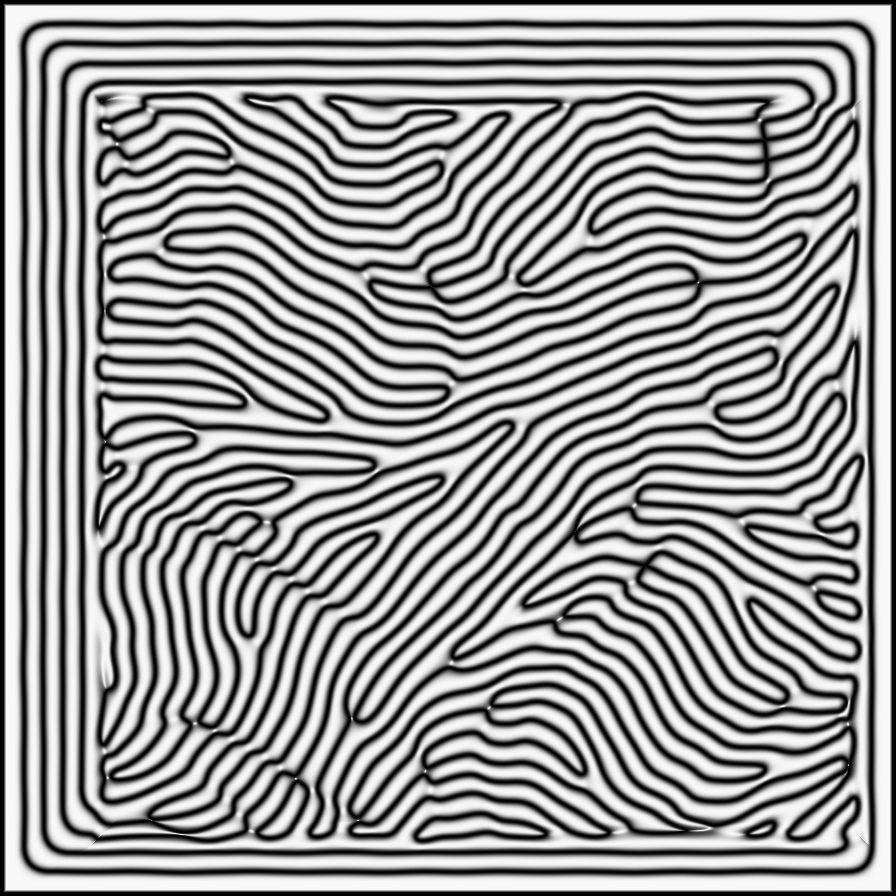
Write a WebGL 2 fragment shader that draws this pattern.

```glsl
#version 300 es
precision highp float;
// A labyrinth of soft black lines on white paper inside a thin frame.
// Plane waves, blended by a noise-driven direction, form a field whose zero
// contours are the lines; near the edges a wave of edge distance takes over.

#define SPACING 0.0216     // distance between neighbouring lines
#define LINE_WIDTH 0.43    // line softness, in half spacings
#define DIRECTIONS 7       // plane waves over half a turn
#define FOCUS 7.0          // how strongly one direction dominates
#define TURN_SCALE 2.6     // frequency of direction changes
#define TURN_AMOUNT 3.0    // strength of direction changes, radians
#define WIGGLE_SCALE 14.0
#define WIGGLE_AMOUNT 0.006
#define MARGIN 0.027       // frame to first line
#define FRAME 0.0055

uniform vec2 u_resolution;
out vec4 fragColor;

const float PI = 3.14159265;
const float WAVE_NUMBER = PI / SPACING;
const float MAIN_ANGLE = 2.0;
const vec3 INK = vec3(0.005);
const vec3 PAPER = vec3(0.975);

// Unit gradient at a lattice point
vec2 latticeGradient(ivec2 cell) {
    uint h = uint(cell.x + 512) * 1597334677u ^ uint(cell.y + 512) * 3812015801u;
    h = (h ^ (h >> 15)) * 2246822519u;
    h = (h ^ (h >> 13)) * 3266489917u;
    float angle = float((h ^ (h >> 16)) & 65535u) * (2.0 * PI / 65536.0);
    return vec2(cos(angle), sin(angle));
}

// Gradient noise, roughly -0.7 to 0.7
float gradientNoise(vec2 p) {
    ivec2 cell = ivec2(floor(p));
    vec2 f = fract(p);
    vec2 u = f * f * f * (f * (f * 6.0 - 15.0) + 10.0);
    float a = dot(latticeGradient(cell), f);
    float b = dot(latticeGradient(cell + ivec2(1, 0)), f - vec2(1.0, 0.0));
    float c = dot(latticeGradient(cell + ivec2(0, 1)), f - vec2(0.0, 1.0));
    float d = dot(latticeGradient(cell + ivec2(1, 1)), f - vec2(1.0));
    return mix(mix(a, b, u.x), mix(c, d, u.x), u.y);
}

float smoothMin(float a, float b, float radius) {
    float h = max(radius - abs(a - b), 0.0) / radius;
    return min(a, b) - h * h * radius * 0.25;
}

// Distance to the canvas edge, with rounded corners
float edgeDistance(vec2 p) {
    vec2 side = min(p, 1.0 - p);
    return smoothMin(side.x, side.y, 0.03);
}

// Blend of plane waves around the local direction
float labyrinthWave(vec2 p) {
    float angle = MAIN_ANGLE + TURN_AMOUNT * gradientNoise(p * TURN_SCALE + 3.7);
    float sum = 0.0;
    for (int i = 0; i < DIRECTIONS; i++) {
        float theta = PI * (float(i) + 0.3) / float(DIRECTIONS);
        float weight = exp(FOCUS * (cos(2.0 * (angle - theta)) - 1.0));
        float along = dot(p, vec2(cos(theta), sin(theta)));
        sum += weight * cos(WAVE_NUMBER * along + 2.4 * float(i));
    }
    return sum;
}

// Share of the edge-parallel lines: deep at left and top, shallow elsewhere
float borderShare(vec2 p) {
    vec2 low = p - vec2(0.115, 0.07);
    vec2 high = 1.0 - p - vec2(0.043, 0.115);
    float depth = min(min(low.x, low.y), min(high.x, high.y));
    depth += 0.03 * gradientNoise(p * 6.0 + 11.3);
    return 1.0 - smoothstep(-0.015, 0.015, depth);
}

// Signed field; its zero contours are the drawn lines
float lineField(vec2 p) {
    vec2 wiggle = WIGGLE_AMOUNT * vec2(gradientNoise(p * WIGGLE_SCALE),
                                       gradientNoise(p * WIGGLE_SCALE + 41.6));
    float border = sin(WAVE_NUMBER * (edgeDistance(p + 0.35 * wiggle) - MARGIN));
    return mix(labyrinthWave(p + wiggle), border, borderShare(p));
}

void main() {
    vec2 p = gl_FragCoord.xy / u_resolution;

    // Distance to the nearest line from the field and its slope
    vec2 e = vec2(0.0006, 0.0);
    float field = lineField(p);
    vec2 slope = vec2(lineField(p + e.xy) - field, lineField(p + e.yx) - field) / e.x;
    float steepness = max(length(slope), 0.0001);
    float halfSpacings = atan(WAVE_NUMBER * abs(field) / steepness) * 2.0 / PI;

    // Soft line profile, kept clear of the outer margin
    float ink = exp(-pow(halfSpacings / LINE_WIDTH, 2.1));
    ink *= step(MARGIN - 0.5 * SPACING, edgeDistance(p));

    // Frame along the canvas edge
    vec2 side = min(p, 1.0 - p);
    float frame = 1.0 - smoothstep(FRAME - 0.002, FRAME + 0.002, min(side.x, side.y));

    fragColor = vec4(mix(PAPER, INK, max(ink, frame)), 1.0);
}
```
